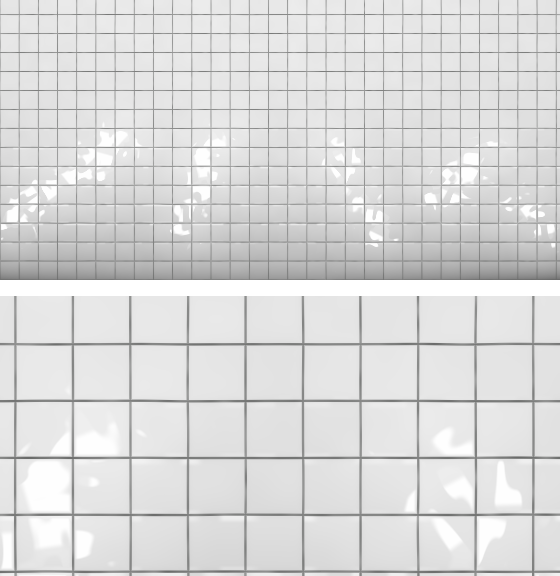
Top, the full canvas; bottom, a detail of the centre.
Reproduce this pattern procedurally as a WebGL 2 fragment shader.

```glsl
#version 300 es
precision highp float;

uniform vec2 u_resolution;
out vec4 fragColor;

const vec2 TILE_SIZE = vec2(0.0685, 0.0677);
const float GROUT_HALF_WIDTH = 0.0014;
const vec3 GROUT_COLOR = vec3(0.40, 0.405, 0.40);
const vec3 GLINT_COLOR = vec3(0.995);

// Each glossy band runs from xy to zw, in canvas heights
const int BAND_COUNT = 5;
const vec4 BANDS[BAND_COUNT] = vec4[](
    vec4(0.44, 0.50, 0.03, 0.21),
    vec4(0.76, 0.48, 0.67, 0.19),
    vec4(1.19, 0.46, 1.35, 0.18),
    vec4(1.73, 0.45, 1.57, 0.31),
    vec4(1.86, 0.26, 1.95, 0.16));

float hash(vec2 p) {
    return fract(sin(dot(p, vec2(127.1, 311.7))) * 43758.5453);
}

float noise(vec2 p) {
    vec2 i = floor(p);
    vec2 f = fract(p);
    f = f * f * (3.0 - 2.0 * f);
    float low = mix(hash(i), hash(i + vec2(1.0, 0.0)), f.x);
    float high = mix(hash(i + vec2(0.0, 1.0)), hash(i + vec2(1.0)), f.x);
    return mix(low, high, f.y);
}

vec2 rotate(vec2 p, float angle) {
    float c = cos(angle);
    float s = sin(angle);
    return vec2(c * p.x - s * p.y, s * p.x + c * p.y);
}

float segmentDistance(vec2 p, vec2 a, vec2 b) {
    vec2 ab = b - a;
    float t = clamp(dot(p - a, ab) / dot(ab, ab), 0.0, 1.0);
    return length(p - a - ab * t);
}

// Strength of the reflected light around the glossy bands
float glossField(vec2 p, float width) {
    float gloss = 0.0;
    for (int i = 0; i < BAND_COUNT; i++) {
        float d = segmentDistance(p, BANDS[i].xy, BANDS[i].zw) / width;
        gloss = max(gloss, exp(-d * d));
    }
    return gloss;
}

// Wall tone: bright above, falling to grey at the floor
float wallTone(vec2 p, float aspect) {
    float tone = 0.925 - 0.235 * exp(-3.4 * p.y);
    float side = abs(p.x / aspect - 0.45) * 2.0;
    tone -= (0.08 + 0.12 * side * side) * exp(-26.0 * p.y);
    return tone - 0.018 * side * side;
}

// Angular patch of light on an uneven glaze, turned differently per tile
float glint(vec2 local, vec2 id, float gloss) {
    vec2 q = rotate(local, 6.2832 * hash(id + 3.7));
    float ripple = noise(q * vec2(1.8, 4.0) + id * 7.3);
    float threshold = 0.98 - 0.72 * gloss * (0.55 + 0.65 * hash(id + 9.1));
    float patchShape = smoothstep(threshold, threshold + 0.16, ripple);
    float facet = smoothstep(-0.06, 0.06, q.x + 0.45 * hash(id + 5.3));
    return patchShape * mix(0.2, 1.0, facet);
}

// Thin highlight on the upper and lower rounded edges
float rimLight(vec2 local, vec2 id, float height) {
    float upper = smoothstep(0.34, 0.44, local.y);
    float lower = 0.5 * smoothstep(0.38, 0.45, -local.y);
    float broken = smoothstep(0.42, 0.75, noise(vec2(local.x * 3.0, 0.0) + id * 5.1));
    float zone = smoothstep(0.08, 0.2, height) * smoothstep(0.64, 0.42, height);
    return (upper + lower) * broken * zone;
}

// Antialiased joint with small changes of depth along its length
float joint(float lineDistance, vec2 p, float pixel) {
    float coverage = clamp((GROUT_HALF_WIDTH - lineDistance) / pixel + 0.5, 0.0, 1.0);
    return coverage * mix(0.6, 1.0, noise(p * 60.0));
}

void main() {
    float pixel = 1.0 / u_resolution.y;
    vec2 p = gl_FragCoord.xy * pixel;
    float aspect = u_resolution.x * pixel;

    // Tile grid with slightly uneven joints
    vec2 wobble = 0.0008 * (vec2(noise(p * 18.0), noise(p * 18.0 + 40.0)) - 0.5);
    vec2 grid = (p + wobble) / TILE_SIZE;
    vec2 id = floor(grid);
    vec2 local = fract(grid) - 0.5;
    vec2 edge = (0.5 - abs(local)) * TILE_SIZE;
    float lowerWall = smoothstep(0.65, 0.15, p.y);

    // Glazed tile body
    float tone = wallTone(p, aspect);
    tone += 0.014 * (hash(id) - 0.5) + 0.014 * (noise(grid * 1.7) - 0.5);
    tone += 0.035 * lowerWall * local.y;
    tone += 0.035 * glossField(p, 0.13);
    tone -= 0.04 * exp(-min(edge.x, edge.y) / 0.0025);
    vec3 color = vec3(tone);

    // Reflections
    float inside = smoothstep(0.001, 0.006, min(edge.x, edge.y));
    float shine = glint(local, id, glossField(p, 0.065)) * inside;
    shine = max(shine, 0.55 * rimLight(local, id, p.y));
    color = mix(color, GLINT_COLOR, shine);

    // Grout
    float grout = max(0.82 * joint(edge.x, p, pixel), joint(edge.y, p + 7.0, pixel));
    color = mix(color, GROUT_COLOR, grout);

    fragColor = vec4(color, 1.0);
}
```
